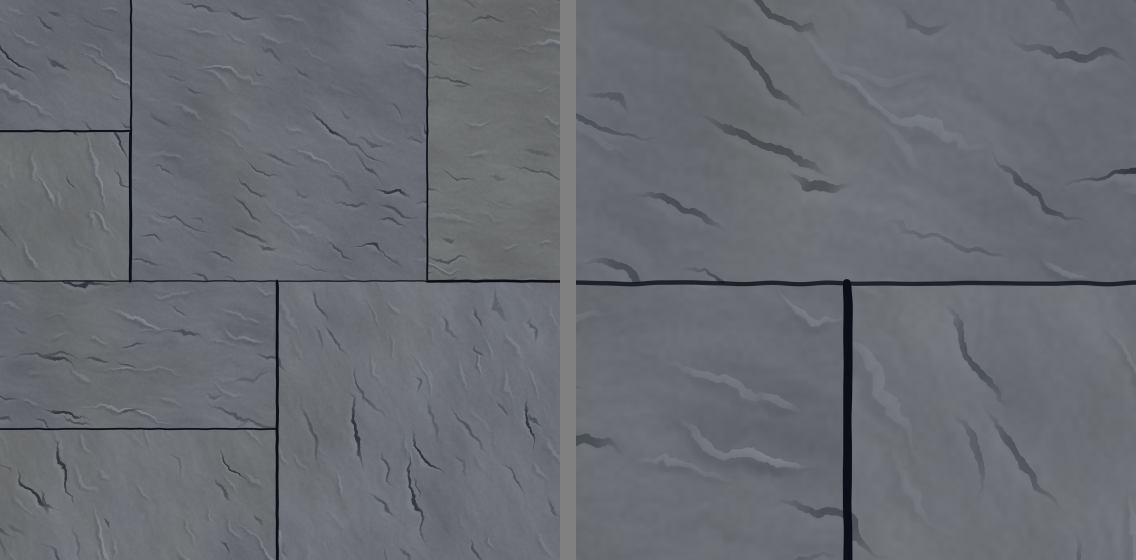
Left, the full canvas; right, a detail of the centre.
This texture is drawn by a WebGL 2 fragment shader. Its source:

```glsl
#version 300 es
precision highp float;
// Riven slate paving: seven slabs of mixed size with narrow dark joints.
// Each slab has its own grain direction; scattered clefts, embossed noise
// and cloudy mottling form the split stone surface.
uniform vec2 u_resolution;
out vec4 fragColor;

#define LEFT_X 0.234
#define CENTRE_X 0.495
#define RIGHT_X 0.763
#define LOW_Y 0.234
#define MID_Y 0.498
#define HIGH_Y 0.766
#define JOINT 0.0052
#define CLEFT_WIDTH 0.0019
#define CLEFT_DENSITY 0.62
#define RELIEF 0.22
#define MOTTLE 0.11

const vec3 STONE = vec3(0.415, 0.428, 0.460);
const vec3 WARM = vec3(0.425, 0.435, 0.440);
const vec3 SHADOW = vec3(0.17, 0.19, 0.22);
const vec3 HIGHLIGHT = vec3(0.57, 0.59, 0.63);
const vec3 GAP = vec3(0.04, 0.06, 0.09);

vec4 hash(vec2 p) {
  vec4 v = fract(p.xyxy * vec4(0.1031, 0.1030, 0.0973, 0.1099));
  v += dot(v, v.wzxy + 33.33);
  return fract((v.xxyz + v.yzzw) * v.zywx);
}

float noise(vec2 p) {
  vec2 i = floor(p), f = fract(p);
  f = f * f * (3.0 - 2.0 * f);
  return mix(mix(hash(i).x, hash(i + vec2(1, 0)).x, f.x),
             mix(hash(i + vec2(0, 1)).x, hash(i + vec2(1, 1)).x, f.x), f.y);
}

float fbm(vec2 p) {
  float sum = 0.0, gain = 0.5;
  for (int i = 0; i < 5; i++) {
    sum += gain * noise(p);
    p = mat2(1.6, 1.2, -1.2, 1.6) * p + 17.3;
    gain *= 0.5;
  }
  return sum;
}

// Slab under p: x = id, y = grain angle, z = brightness, w = warmth
vec4 slabAt(vec2 p) {
  if (p.y > MID_Y) {
    if (p.x > RIGHT_X) return vec4(4, -0.10, 0.98, 0.9);
    if (p.x > LEFT_X) return vec4(3, -0.42, 0.98, 0.2);
    return p.y > HIGH_Y ? vec4(1, -0.55, 0.97, 0.0) : vec4(2, -1.10, 1.02, 0.6);
  }
  if (p.x > CENTRE_X) return vec4(7, -1.08, 1.02, 0.2);
  return p.y > LOW_Y ? vec4(5, -0.12, 0.97, 0.4) : vec4(6, -1.05, 1.01, 0.6);
}

// Coverage of a straight joint from a to b
float joint(vec2 p, vec2 a, vec2 b, float width, float px) {
  vec2 ab = b - a;
  float d = length(p - a - ab * clamp(dot(p - a, ab) / dot(ab, ab), 0.0, 1.0));
  return smoothstep(-px, px, 0.5 * width - d);
}

float joints(vec2 p, float px) {
  float g = joint(p, vec2(LEFT_X, HIGH_Y), vec2(LEFT_X, 1), 0.65 * JOINT, px);
  g = max(g, joint(p, vec2(LEFT_X - 0.001, MID_Y), vec2(LEFT_X - 0.001, HIGH_Y), JOINT, px));
  g = max(g, joint(p, vec2(RIGHT_X, MID_Y), vec2(RIGHT_X, 1), 0.6 * JOINT, px));
  g = max(g, joint(p, vec2(CENTRE_X, 0), vec2(CENTRE_X, MID_Y), JOINT, px));
  g = max(g, joint(p, vec2(0, HIGH_Y), vec2(LEFT_X, HIGH_Y), 0.7 * JOINT, px));
  g = max(g, joint(p, vec2(0, LOW_Y), vec2(CENTRE_X, LOW_Y), 0.6 * JOINT, px));
  g = max(g, 0.8 * joint(p, vec2(0, MID_Y), vec2(RIGHT_X, MID_Y), 0.5 * JOINT, px));
  return max(g, joint(p, vec2(RIGHT_X, MID_Y), vec2(1, MID_Y), 0.9 * JOINT, px));
}

// Tapered curved clefts, one per grid cell: x = shadow, y = highlight
vec2 clefts(vec2 p, float scale, float px) {
  vec2 grid = scale * vec2(1, 2), cell = floor(p * grid), marks = vec2(0);
  for (int k = 0; k < 9; k++) {
    vec2 c = cell + vec2(k % 3 - 1, k / 3 - 1);
    vec4 h = hash(c + scale * 3.7), s = hash(c + 91.0 + scale);
    if (s.x > CLEFT_DENSITY) continue;
    vec2 d = p - (c + 0.2 + 0.6 * h.xy) / grid;
    float t = d.x * scale / mix(0.2, 0.65, h.z);
    d.y += (h.w - 0.5) * 0.7 * d.x + (s.y - 0.5) * 0.28 * t * t / scale;
    float taper = smoothstep(1.0, 0.2, abs(t));
    float w = CLEFT_WIDTH * (0.4 + taper) * mix(0.6, 1.2, s.w);
    float core = taper * smoothstep(w + px, w - px, abs(d.y));
    float rim = taper * smoothstep(3.0 * w, 0.0, abs(d.y + 2.2 * w));
    marks = max(marks, s.z < 0.5 ? vec2(core, 0.35 * rim) : vec2(0.25 * rim, 0.75 * core));
  }
  return marks;
}

void main() {
  vec2 uv = gl_FragCoord.xy / u_resolution;
  float px = 0.7 / min(u_resolution.x, u_resolution.y);
  vec4 slab = slabAt(uv);

  // Grain space, offset per slab and roughened so the clefts look broken
  vec2 along = vec2(cos(slab.y), sin(slab.y));
  vec2 g = vec2(dot(uv, along), dot(uv, vec2(-along.y, along.x))) + slab.x * 3.17 + 5.0;
  vec2 warp = vec2(noise(g * 31.0), fbm(g * vec2(38, 24) + 40.0)) - 0.5;
  vec2 rough = g + warp * vec2(0.012, 0.026);

  // Cloudy colour, embossed layers and fine grit
  vec3 color = mix(STONE, WARM, clamp(slab.w + 1.6 * (fbm(uv * 7.0 + slab.x) - 0.5), 0.0, 1.0));
  vec2 layer = vec2(13, 34);
  float relief = fbm(rough * layer) - fbm((rough + vec2(0.002, 0.005)) * layer);
  float grit = noise(uv * 260.0) - 0.5;
  color *= slab.z + MOTTLE * 2.0 * (fbm(g * vec2(8, 13) + 9.0) - 0.48) + RELIEF * relief + 0.035 * grit;

  // Long clefts and faint short chips
  vec2 marks = max(clefts(rough, 6.0, px), 0.55 * clefts(rough + 2.3, 13.0, px));
  marks *= 0.45 + 0.55 * smoothstep(0.25, 0.65, noise(g * 14.0));
  color = mix(color, HIGHLIGHT, 0.75 * marks.y);
  color = mix(color, SHADOW, 0.9 * marks.x);

  // Joints with slightly uneven edges
  vec2 worn = uv + 0.0012 * (vec2(noise(uv * 60.0), noise(uv * 60.0 + 20.0)) - 0.5);
  color = mix(color, GAP, joints(worn, px));
  fragColor = vec4(color, 1.0);
}
```
